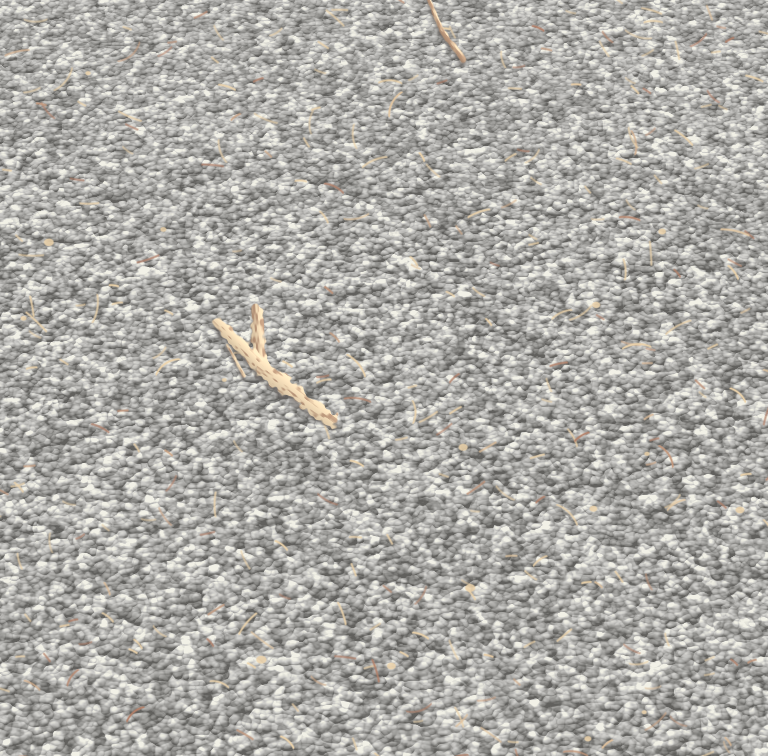
This texture is drawn by a WebGL 1 fragment shader. Its source:

```glsl
precision highp float;
// Weathered asphalt seen at a slant, strewn with dry needles, pebbles and sticks.
// Two sizes of blended Voronoi cells form the rough chips; jittered grids scatter
// the litter, and tapered segments with streaky noise make the broken branch.
uniform vec2 u_resolution;

const float SOFT = 0.0014;
const vec3 STRAW = vec3(0.93, 0.83, 0.67);
const vec3 RUST = vec3(0.70, 0.50, 0.41);
const vec3 CREAM = vec3(0.95, 0.86, 0.72);
const vec3 BARK = vec3(0.68, 0.53, 0.43);
const vec3 SHADE = vec3(0.40, 0.38, 0.37);

vec3 hash3(vec2 p) {
  vec3 q = fract(p.xyx * vec3(0.1031, 0.1030, 0.0973));
  q += dot(q, q.yxz + 33.33);
  return fract((q.xxy + q.yzz) * q.zyx);
}

float noise(vec2 p) {
  vec2 i = floor(p), f = fract(p);
  f = f * f * (3.0 - 2.0 * f);
  float low = mix(hash3(i).x, hash3(i + vec2(1.0, 0.0)).x, f.x);
  float high = mix(hash3(i + vec2(0.0, 1.0)).x, hash3(i + 1.0).x, f.x);
  return mix(low, high, f.y);
}

float cover(float dist, float soft) {
  return 1.0 - smoothstep(-soft, soft, dist);
}

// Stone chips: soft cell blend, lit from above, dark in the crevices.
float chips(vec2 p, float sharpness, float seed) {
  vec2 base = floor(p);
  float total = 0.0, tone = 0.0;
  for (int y = -1; y <= 1; y++) {
    for (int x = -1; x <= 1; x++) {
      vec2 cell = base + vec2(float(x), float(y));
      vec3 rnd = hash3(cell + seed);
      vec2 offset = p - cell - rnd.xy;
      float weight = exp(-sharpness * dot(offset, offset));
      float lit = dot(offset, vec2(-0.07, 0.22));
      float pale = 0.13 * smoothstep(0.82, 0.96, rnd.z);
      tone += weight * (0.34 * (rnd.z - 0.5) + lit + pale);
      total += weight;
    }
  }
  float gap = -log(total + 1e-6) / sharpness;
  return tone / (total + 1e-6) - 0.13 * smoothstep(0.03, 0.36, gap);
}

// Curved needles, one at most per grid cell; returns colour and opacity.
vec4 needles(vec2 p, float count, float chance, float seed) {
  vec2 base = floor(p * count);
  vec4 result = vec4(0.0);
  for (int y = -1; y <= 1; y++) {
    for (int x = -1; x <= 1; x++) {
      vec2 cell = base + vec2(float(x), float(y));
      vec3 place = hash3(cell + seed), form = hash3(cell + seed + 71.0);
      vec2 q = p - (cell + place.xy) / count;
      float angle = (form.x - 0.5) * (1.2 + 1.9 * form.y) - 0.25;
      q = mat2(cos(angle), -sin(angle), sin(angle), cos(angle)) * q;
      q.y += (form.z - 0.5) * 34.0 * q.x * q.x;
      float reach = mix(0.005, 0.018, form.y * form.y);
      float dist = length(vec2(max(abs(q.x) - reach, 0.0), q.y)) - 0.0013;
      float alpha = cover(dist, SOFT) * step(place.z, chance) * mix(0.6, 1.0, form.z);
      vec3 tint = mix(STRAW, RUST, smoothstep(0.5, 0.85, fract(form.x * 7.0)));
      if (alpha > result.a) result = vec4(tint, alpha);
    }
  }
  return result;
}

// Rare straw-coloured pebbles.
float pebbles(vec2 p, float count) {
  vec2 cell = floor(p * count);
  vec3 rnd = hash3(cell + 411.0);
  vec2 q = p - (cell + 0.2 + 0.6 * rnd.xy) / count;
  float radius = mix(0.003, 0.007, rnd.x);
  return cover(length(q * vec2(1.0, 1.3)) - radius, SOFT) * step(rnd.z, 0.12);
}

// Tapered segment: signed distance, position along it, signed side offset.
vec3 limb(vec2 p, vec2 a, vec2 b, float ra, float rb) {
  vec2 axis = b - a, q = p - a;
  float t = clamp(dot(q, axis) / dot(axis, axis), 0.0, 1.0);
  float side = (axis.x * q.y - axis.y * q.x) / length(axis);
  return vec3(length(q - axis * t) - mix(ra, rb, t), t * length(axis), side);
}

// Paints one limb with a cast shadow, ragged edge and streaked bark.
vec3 paintLimb(vec3 ground, vec2 p, vec2 a, vec2 b, float ra, float rb, float age) {
  float ragged = (noise(p * 150.0) - 0.5) * 0.8 * ra;
  vec3 shadow = limb(p + vec2(0.001, 0.004), a, b, ra, rb);
  vec3 wood = limb(p, a, b, ra, rb);
  float streak = noise(vec2(wood.y * 130.0, wood.z * 380.0) + 30.0);
  float brown = 0.8 * smoothstep(0.45, 0.95, streak + age);
  float light = 1.0 + 0.1 * clamp(wood.z / ra, -1.0, 1.0);
  ground = mix(ground, SHADE, 0.6 * cover(shadow.x + ragged, 0.003));
  return mix(ground, mix(CREAM, BARK, brown) * light, cover(wood.x + ragged, SOFT));
}

void main() {
  vec2 p = gl_FragCoord.xy / u_resolution.x;
  // Perspective packs the chips closer together towards the top.
  float depth = 1.0 / (1.0 - 0.2 * p.y);
  vec2 road = vec2((p.x - 0.5) * depth, 5.0 * depth);
  vec2 warp = vec2(noise(road * 95.0), noise(road * 95.0 + 50.0)) - 0.5;
  float grain = 0.75 * chips(road * vec2(74.0, 104.0) + warp * 0.9, 9.0, 200.0);
  grain += 0.72 * chips(road * vec2(104.0, 150.0) - warp * 0.8, 9.0, 330.0);
  grain += 0.12 * (noise(road * vec2(180.0, 260.0) + 90.0) - 0.5);
  float patches = 0.02 * (noise(p * 5.0 + 8.0) - 0.5);
  float haze = smoothstep(0.55, 1.0, p.y);
  float tone = 0.728 + patches + 0.01 * haze + grain * mix(1.0, 0.82, haze);
  tone = clamp(tone, 0.38, 0.95);
  float warmth = 0.015 + 0.03 * smoothstep(0.78, 0.95, tone);
  vec3 color = tone - vec3(0.0, 0.003, warmth);

  // Scattered litter.
  vec4 large = needles(p, 14.0, 0.62, 17.0);
  vec4 small = needles(p + 0.03, 22.0, 0.4, 153.0);
  color = mix(color, small.rgb, small.a * 0.85);
  color = mix(color, large.rgb, large.a);
  color = mix(color, STRAW, 0.85 * pebbles(p, 11.0));

  // Forked branch, its splinter and the thin twig at the top edge.
  vec2 elbow = vec2(0.342, 0.505);
  color = paintLimb(color, p, vec2(0.334, 0.580), vec2(0.338, 0.520), 0.007, 0.008, 0.18);
  color = paintLimb(color, p, vec2(0.296, 0.535), vec2(0.318, 0.495), 0.002, 0.002, 0.1);
  color = paintLimb(color, p, vec2(0.285, 0.563), elbow, 0.007, 0.011, -0.08);
  color = paintLimb(color, p, elbow, vec2(0.430, 0.438), 0.011, 0.009, 0.0);
  vec2 bend = vec2(0.575, 0.945);
  color = paintLimb(color, p, vec2(0.556, 0.990), bend, 0.002, 0.003, 0.3);
  color = paintLimb(color, p, bend, vec2(0.603, 0.907), 0.003, 0.004, 0.4);
  gl_FragColor = vec4(color, 1.0);
}
```
